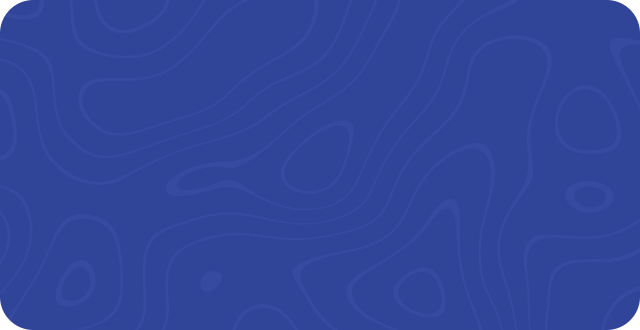
Reproduce this background procedurally as a WebGL 2 fragment shader.

```glsl
#version 300 es
precision highp float;
// Topographic contour lines in a slightly lighter blue on a rounded blue card.
// A smooth gradient-noise terrain is cut at even heights; each line is a thin
// band of height, so it swells where the terrain is flat, as at saddles.

#define CELLS 2.3            // terrain cells per canvas height
#define LEVELS 5.6           // contour lines per unit of terrain height
#define BAND 0.052           // half width of a line, in level steps
#define BROAD_AMOUNT 0.45    // strength of the broad slopes
#define TILT 0.6             // rotation of the terrain grid, in radians
#define TERRAIN_OFFSET vec2(17.3, 41.7)
#define CORNER_RADIUS 0.101  // in canvas heights
#define BASE_BLUE vec3(0.188, 0.267, 0.596)
#define LINE_BLUE vec3(0.212, 0.294, 0.628)
#define OUTSIDE_WHITE vec3(1.0)

uniform vec2 u_resolution;
out vec4 fragColor;

float hash(vec2 p) {
    vec3 q = fract(p.xyx * vec3(0.1031, 0.1030, 0.0973));
    q += dot(q, q.yzx + 33.33);
    return fract((q.x + q.y) * q.z);
}

// Slope contribution of one lattice corner with a random unit gradient
float cornerSlope(vec2 corner, vec2 toPoint) {
    float angle = 6.28319 * hash(corner);
    return dot(vec2(cos(angle), sin(angle)), toPoint);
}

float gradientNoise(vec2 p) {
    vec2 cell = floor(p);
    vec2 f = p - cell;
    vec2 fade = f * f * f * (f * (f * 6.0 - 15.0) + 10.0);
    vec2 e = vec2(1.0, 0.0);
    float bottom = mix(cornerSlope(cell, f), cornerSlope(cell + e.xy, f - e.xy), fade.x);
    float top = mix(cornerSlope(cell + e.yx, f - e.yx), cornerSlope(cell + e.xx, f - e.xx), fade.x);
    return mix(bottom, top, fade.y);
}

// Rolling hills over broader slopes
float terrain(vec2 p) {
    float c = cos(TILT), s = sin(TILT);
    vec2 q = mat2(c, s, -s, c) * p * CELLS + TERRAIN_OFFSET;
    float broad = gradientNoise(q * 0.53 + 8.4);
    return gradientNoise(q) + BROAD_AMOUNT * broad;
}

// Coverage of the contour bands, smoothed over about one pixel
float contours(float level) {
    float distanceToLine = abs(fract(level) - 0.5);
    float pixelStep = max(length(vec2(dFdx(level), dFdy(level))), 1e-4);
    return clamp((BAND - distanceToLine) / pixelStep + 0.5, 0.0, 1.0);
}

float roundedBox(vec2 p, vec2 halfSize, float radius) {
    vec2 d = abs(p) - halfSize + radius;
    return length(max(d, 0.0)) + min(max(d.x, d.y), 0.0) - radius;
}

void main() {
    vec2 p = gl_FragCoord.xy / u_resolution.y;
    vec2 halfSize = 0.5 * u_resolution / u_resolution.y;

    // Terrain lines
    float line = contours(terrain(p) * LEVELS);
    vec3 color = mix(BASE_BLUE, LINE_BLUE, line);

    // Rounded card
    float edge = roundedBox(p - halfSize, halfSize, CORNER_RADIUS);
    float inside = clamp(0.5 - edge * u_resolution.y, 0.0, 1.0);
    fragColor = vec4(mix(OUTSIDE_WHITE, color, inside), 1.0);
}
```
